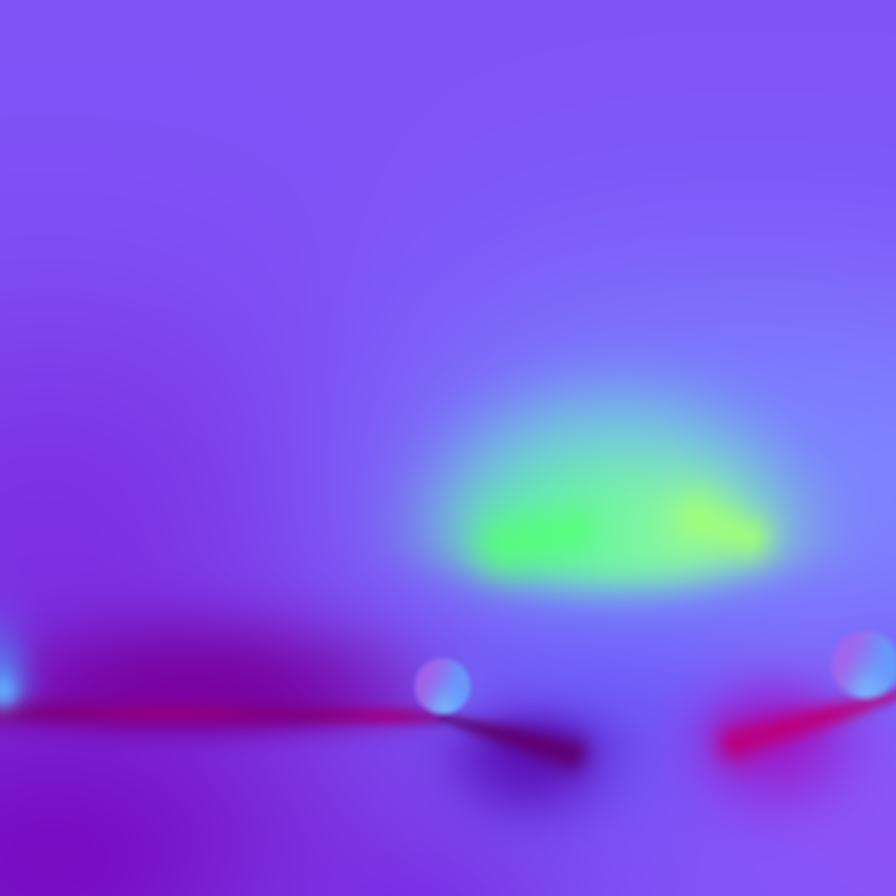
Reproduce this texture map procedurally as a Shadertoy shader.

```glsl
// Soft violet vector-field map: a green glowing lobe, dark creases and small iridescent beads.

// Elliptical falloff with separate heights above and below its centre.
float lobe(vec2 p, vec2 c, float side, float up, float down, float hardness) {
    vec2 d = p - c;
    d /= vec2(side, d.y > 0.0 ? up : down);
    return exp(-pow(dot(d, d) + 1e-6, hardness));
}

float glow(vec2 p, vec2 c, vec2 r) {
    return lobe(p, c, r.x, r.y, r.y, 1.0);
}

// Soft stroke from a to b, its width running from wa to wb.
float crease(vec2 p, vec2 a, vec2 b, float wa, float wb) {
    vec2 ab = b - a;
    float h = clamp(dot(p - a, ab) / dot(ab, ab), 0.0, 1.0);
    float d = length(p - a - ab * h) / mix(wa, wb, h);
    return exp(-d * d);
}

// Round bead, pink to blue across, brightening to a tip at the bottom.
vec3 bead(vec3 base, vec2 p, vec2 c, float r) {
    vec2 q = (p - c) / r;
    float disc = 1.0 - smoothstep(0.78, 1.1, length(q));
    vec3 pink = vec3(0.64, 0.40, 0.92);
    vec3 blue = vec3(0.40, 0.62, 0.98);
    vec3 tipColor = vec3(0.48, 0.78, 1.0);
    vec3 tint = mix(pink, blue, smoothstep(-0.75, 0.65, q.x - 0.35 * q.y));
    tint = mix(tint, tipColor, 0.75 * glow(q, vec2(0.05, -0.8), vec2(0.5, 0.6)));
    float halo = glow(q, vec2(0.5, -0.1), vec2(1.3, 1.2));
    base = mix(base, vec3(0.43, 0.42, 0.98), 0.55 * halo);
    return mix(base, tint, 0.88 * disc);
}

// Broad violet gradients behind everything.
vec3 background(vec2 p) {
    vec3 col = vec3(0.50, 0.33, 0.97);
    col = mix(col, vec3(0.49, 0.19, 0.90), 0.95 * glow(p, vec2(0.06, 0.42), vec2(0.34, 0.26)));
    col = mix(col, vec3(0.50, 0.50, 1.00), glow(p, vec2(0.99, 0.47), vec2(0.30, 0.22)));
    col = mix(col, vec3(0.47, 0.05, 0.76), glow(p, vec2(0.06, 0.04), vec2(0.34, 0.22)));
    col = mix(col, vec3(0.48, 0.16, 0.89), 0.8 * glow(p, vec2(0.44, -0.03), vec2(0.18, 0.10)));
    col = mix(col, vec3(0.40, 0.31, 0.97), 0.8 * glow(p, vec2(0.66, 0.22), vec2(0.15, 0.14)));
    return mix(col, vec3(0.56, 0.33, 0.97), 0.8 * glow(p, vec2(1.0, 0.06), vec2(0.2, 0.14)));
}

// Bright lobe: blue halo, aqua body, green and lime cores.
vec3 greenLobe(vec3 col, vec2 p) {
    float halo = lobe(p, vec2(0.69, 0.43), 0.29, 0.25, 0.17, 1.1);
    float body = lobe(p, vec2(0.685, 0.425), 0.195, 0.145, 0.091, 2.0);
    float core = lobe(p, vec2(0.69, 0.395), 0.175, 0.10, 0.050, 1.5);
    col = mix(col, vec3(0.47, 0.53, 1.00), 0.85 * halo);
    col = mix(col, vec3(0.45, 0.81, 0.87), 0.95 * body);
    vec3 green = mix(vec3(0.36, 0.97, 0.60), vec3(0.56, 0.98, 0.62), smoothstep(0.56, 0.82, p.x));
    col = mix(col, green, 0.92 * core);
    col = mix(col, vec3(0.34, 0.99, 0.48), 0.85 * crease(p, vec2(0.565, 0.393), vec2(0.64, 0.408), 0.035, 0.025));
    return mix(col, vec3(0.63, 1.00, 0.47), 0.85 * crease(p, vec2(0.835, 0.401), vec2(0.78, 0.42), 0.026, 0.035));
}

// Dark valley along the left, with a thin crimson seam.
vec3 leftValley(vec3 col, vec2 p) {
    float shade = lobe(p, vec2(0.22, 0.215), 0.23, 0.095, 0.040, 1.4);
    col = mix(col, vec3(0.47, 0.0, 0.62), 0.95 * shade);
    float seam = crease(p, vec2(-0.05, 0.206), vec2(0.485, 0.200), 0.016, 0.011);
    vec3 seamColor = mix(vec3(0.48, 0.0, 0.50), vec3(0.62, 0.0, 0.52), glow(p, vec2(0.43, 0.195), vec2(0.06)));
    seamColor = mix(seamColor, vec3(0.57, 0.0, 0.50), glow(p, vec2(0.19, 0.2), vec2(0.09)));
    return mix(col, seamColor, 0.85 * seam);
}

// Two slanted creases facing each other across a gap.
vec3 slantedCreases(vec3 col, vec2 p) {
    vec2 darkTip = vec2(0.636, 0.159);
    vec2 redTip = vec2(0.822, 0.171);
    col = mix(col, vec3(0.35, 0.05, 0.70), 0.9 * lobe(p, vec2(0.59, 0.163), 0.085, 0.045, 0.072, 1.2));
    col = mix(col, vec3(0.37, 0.0, 0.45), 0.95 * crease(p, vec2(0.495, 0.199), darkTip, 0.007, 0.020));
    col = mix(col, vec3(0.60, 0.10, 0.80), 0.9 * lobe(p, vec2(0.865, 0.18), 0.085, 0.060, 0.078, 1.2));
    return mix(col, vec3(0.73, 0.0, 0.50), 0.95 * crease(p, redTip, vec2(1.01, 0.227), 0.023, 0.008));
}

void mainImage(out vec4 fragColor, in vec2 fragCoord) {
    vec2 p = fragCoord / iResolution.xy;
    vec3 col = background(p);
    col = greenLobe(col, p);
    col = leftValley(col, p);
    col = slantedCreases(col, p);

    // Beads resting on the seams; the left one is cut by the border.
    col = bead(col, p, vec2(0.494, 0.234), 0.033);
    col = bead(col, p, vec2(0.966, 0.258), 0.040);
    col = mix(col, vec3(0.33, 0.50, 0.95), 0.9 * lobe(p, vec2(0.0, 0.235), 0.032, 0.065, 0.022, 1.0));
    col = mix(col, vec3(0.40, 0.72, 1.0), 0.7 * glow(p, vec2(0.004, 0.228), vec2(0.016, 0.020)));

    fragColor = vec4(col, 1.0);
}
```
